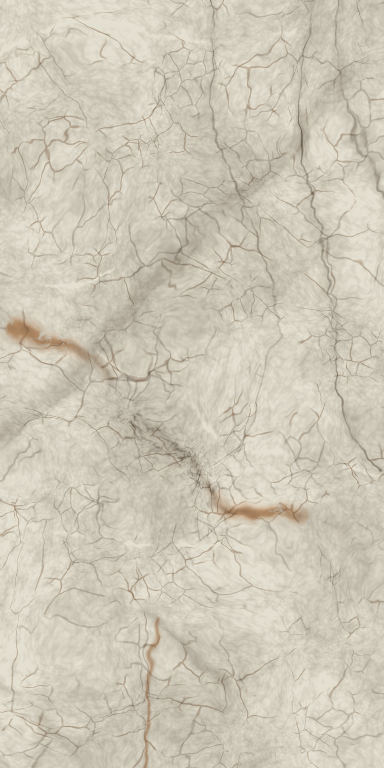
A WebGL 2 fragment shader for this texture:

```glsl
#version 300 es
precision highp float;
// Weathered beige-grey marble: hairline cracks, a diagonal grey band, dark faults, pale veins and rust.

#define LIGHT vec3(0.85, 0.83, 0.77)
#define DARK vec3(0.50, 0.46, 0.40)
#define RUST vec3(0.61, 0.44, 0.29)
#define BASE_TONE 0.90
#define HAZE 0.26
#define GRAIN 0.55
#define HAIRLINE 0.34
#define BAND 0.30
#define FAULT 0.50
#define PALE 0.24
#define JAGGED 0.25

uniform vec2 u_resolution;
out vec4 fragColor;

const mat2 TURN = mat2(0.8, -0.6, 0.6, 0.8);

vec2 hash2(vec2 p) {
    vec3 h = fract(p.xyx * vec3(0.1031, 0.1030, 0.0973));
    h += dot(h, h.yzx + 33.33);
    return fract((h.xx + h.yz) * h.zy);
}

// Cellular noise: x = distance to nearest site, y = distance to the cell border
vec2 cells(vec2 p) {
    vec2 home = floor(p), first = vec2(8.0), second = vec2(9.0);
    for (int j = -1; j <= 1; j++)
    for (int i = -1; i <= 1; i++) {
        vec2 cell = home + vec2(i, j);
        vec2 site = cell + hash2(cell) - p;
        if (dot(site, site) < dot(first, first)) { second = first; first = site; }
        else if (dot(site, site) < dot(second, second)) second = site;
    }
    float border = dot(0.5 * (first + second), normalize(second - first));
    return vec2(length(first), border);
}

// Layered sines that bend straight lines into broken ones
vec2 ripple(vec2 p) {
    float freq = 9.0;
    vec2 dir = p;
    for (int i = 0; i < 6; i++) {
        dir = TURN * dir;
        vec2 push = JAGGED * sin(dir.yx * freq + float(i) * vec2(1.7, 2.9)) / freq;
        p += push;
        dir += push;
        freq *= 1.9;
    }
    return p;
}

// Layered sines for soft mottling, about -0.6 to 0.6
float cloud(vec2 p, float freq) {
    float sum = 0.0, amp = 0.43;
    for (int i = 0; i < 5; i++) {
        p = TURN * p + 0.37;
        vec2 s = sin(p * freq + 1.3 * sin(p.yx * freq * 0.6));
        sum += amp * s.x * s.y;
        amp *= 0.62;
        freq *= 1.9;
    }
    return sum;
}

float segment(vec2 p, vec2 a, vec2 b) {
    vec2 ab = b - a;
    return length(p - a - ab * clamp(dot(p - a, ab) / dot(ab, ab), 0.0, 1.0));
}

float path(vec2 p, vec2 a, vec2 b, vec2 c) {
    return min(segment(p, a, b), segment(p, b, c));
}

float soft(float d, float radius) { return exp(-d * d / (radius * radius)); }

void main() {
    float pixel = 2.0 / u_resolution.y;
    vec2 p = gl_FragCoord.xy * pixel;
    vec2 q = ripple(p);
    float haze = cloud(q, 5.0), mottle = cloud(q + 7.0, 17.0);
    float tone = BASE_TONE + HAZE * haze + 0.14 * mottle;
    float rust = 0.0;

    // Fine grain and hairline cracks at three scales each
    float grain = 0.0;
    for (int i = 0; i < 3; i++) {
        float k = float(i), octave = exp2(k);
        grain += (0.5 - cells(q * 27.0 * octave + k * 11.0).x) / 3.0;
        float scale = 5.0 * octave;
        float d = cells(TURN * q * scale + k * 5.0).y / scale;
        float shown = smoothstep(0.0, 0.3, cloud(q + k * 3.1, 8.0 + 3.0 * k));
        float hair = shown * (1.0 - smoothstep(0.0, 0.001 + pixel, d));
        tone -= HAIRLINE * hair;
        rust += 0.25 * hair * smoothstep(0.0, 0.3, mottle);
    }
    tone += GRAIN * grain;

    // Broad light and shade
    tone -= 0.12 * soft(length(p - vec2(0.30, 0.92)), 0.28);
    tone -= 0.10 * soft(length(p - vec2(0.85, 0.68)), 0.22);
    tone += 0.10 * soft(segment(p, vec2(0.92, 1.45), vec2(0.97, 1.0)), 0.06);

    // Diagonal grey band with a darker lower edge
    float band = segment(mix(p, q, 0.6), vec2(-0.05, 0.79), vec2(0.93, 1.80));
    tone -= BAND * soft(band, 0.026) * (0.85 + 0.8 * mottle);
    tone -= 0.12 * soft(abs(band - 0.018), 0.004) * step(p.y, p.x * 1.03 + 0.84);

    // Steep dark faults with soft shadows
    float fault = path(q, vec2(0.535, 2.02), vec2(0.55, 1.77), vec2(0.70, 1.22));
    fault = min(fault, path(q, vec2(0.80, 2.02), vec2(0.80, 1.72), vec2(0.84, 1.30)));
    fault = min(fault, path(q, vec2(0.84, 1.30), vec2(0.885, 0.95), vec2(1.02, 0.76)));
    fault = min(fault, path(q, vec2(0.86, 2.02), vec2(0.95, 1.65), vec2(1.01, 1.30)));
    float thin = path(q, vec2(0.70, 1.22), vec2(0.715, 1.08), vec2(0.65, 0.84));
    tone -= FAULT * (0.8 + mottle) * (1.0 - smoothstep(0.0, 0.002 + pixel, fault));
    tone -= 0.20 * soft(fault, 0.018) * (0.7 + haze) + 0.28 * soft(thin, 0.003);

    // Pale veins, fading in and out
    float pale = path(q, vec2(0.27, 1.10), vec2(0.62, 0.86), vec2(1.02, 0.74));
    pale = min(pale, path(q, vec2(-0.02, 1.84), vec2(0.26, 1.92), vec2(0.75, 1.91)));
    pale = min(pale, path(q, vec2(-0.02, 1.28), vec2(0.20, 1.27), vec2(0.48, 1.36)));
    pale = min(pale, path(q, vec2(-0.02, 0.62), vec2(0.30, 0.58), vec2(0.62, 0.60)));
    tone += PALE * soft(pale, 0.006) * smoothstep(-0.3, 0.2, mottle);

    // Rusty seam with a crushed dark patch
    float seam = min(path(q, vec2(-0.02, 1.18), vec2(0.25, 1.09), vec2(0.36, 0.94)),
                     path(q, vec2(0.36, 0.94), vec2(0.62, 0.70), vec2(1.02, 0.57)));
    float stain = soft(length(p - vec2(0.68, 0.66)), 0.12) + soft(length(p - vec2(0.08, 1.13)), 0.17);
    float crushed = soft(segment(q, vec2(0.34, 0.93), vec2(0.56, 0.75)), 0.05);
    tone -= crushed * (0.24 + 1.5 * max(-grain, -0.08) + 0.4 * mottle);
    tone -= 0.28 * soft(seam, 0.012) * (0.6 + 1.3 * mottle);
    rust += stain * soft(seam, 0.020) * smoothstep(-0.15, 0.3, mottle + grain);

    // Lower rust vein and dark branching marks
    float streak = path(q, vec2(0.43, 0.34), vec2(0.38, 0.20), vec2(0.35, -0.02));
    float branch = path(q, vec2(0.56, 0.45), vec2(0.40, 0.37), vec2(0.56, 0.20));
    branch = min(branch, path(q, vec2(-0.02, 0.28), vec2(0.10, 0.22), vec2(0.17, 0.02)));
    rust += 0.6 * soft(streak, 0.006);
    tone -= 0.12 * soft(streak, 0.005);
    tone -= 0.32 * soft(branch, 0.016) * smoothstep(-0.2, 0.3, mottle + grain);

    vec3 stone = mix(DARK, LIGHT, clamp(tone, -0.2, 1.13));
    vec3 rusted = RUST * (0.75 + 0.35 * tone);
    fragColor = vec4(mix(stone, rusted, clamp(rust, 0.0, 0.8)), 1.0);
}
```
